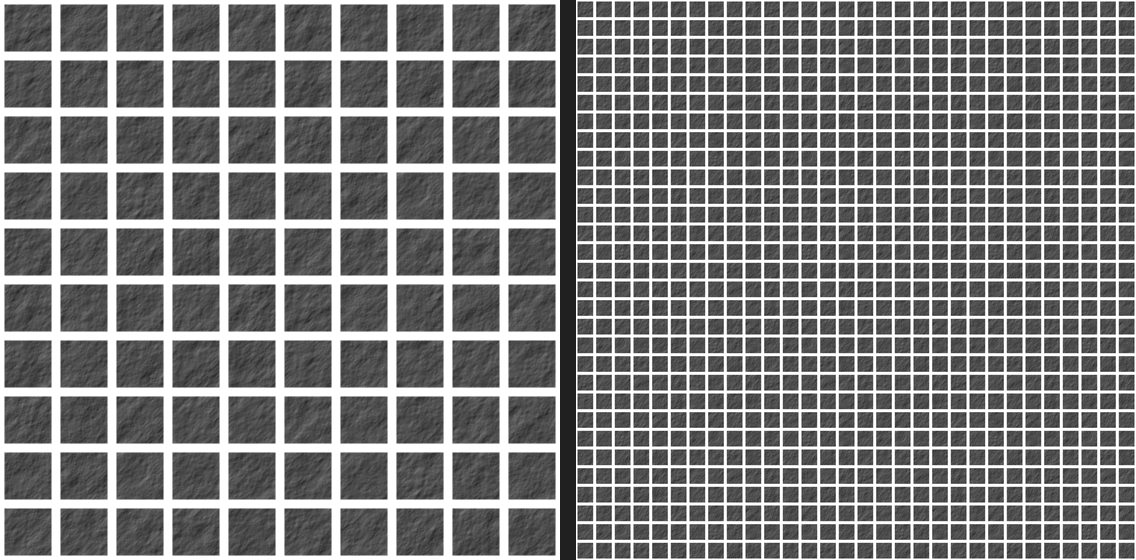
Left: one tile. Right: repeated 3 by 3.
This pattern is drawn by a Shadertoy shader. Its source:

```glsl
// Ten by ten grid of dark rough slate squares on a white ground.

const float GRID = 10.0;                      // squares across and down
const float TILE_SIZE = 0.84;                 // square width as a share of its cell
const vec3 GROUND = vec3(1.0);
const vec3 SLATE = vec3(0.302);
const int OCTAVES = 4;
const vec2 BASE_FREQ = vec2(22.0, 32.0);      // whole numbers: along and across the grain
const float PERSISTENCE = 0.6;
const vec2 LIGHT_STEP = vec2(-0.002, 0.002);  // towards the light, upper left
const float RELIEF = 0.66;                    // strength of the lit slopes
const float MOTTLE = 0.08;                    // raised areas are slightly paler

float hash(vec2 p) {
    return fract(sin(dot(p, vec2(127.1, 311.7))) * 43758.5453);
}

// Value noise that wraps after period cells
float wrappedNoise(vec2 p, vec2 period, float seed) {
    vec2 cell = floor(p);
    vec2 f = p - cell;
    vec2 w = f * f * (3.0 - 2.0 * f);
    vec2 lo = mod(cell, period);
    vec2 hi = mod(cell + 1.0, period);
    float bottom = mix(hash(lo + seed), hash(vec2(hi.x, lo.y) + seed), w.x);
    float top = mix(hash(vec2(lo.x, hi.y) + seed), hash(hi + seed), w.x);
    return mix(bottom, top, w.y);
}

// Stone height from 0 to 1; the diagonal axes keep the unit period
float stoneHeight(vec2 uv) {
    vec2 diagonal = vec2(uv.x + uv.y, uv.y - uv.x);
    vec2 freq = BASE_FREQ;
    float amplitude = 1.0;
    float sum = 0.0;
    float total = 0.0;
    for (int i = 0; i < OCTAVES; i++) {
        sum += amplitude * wrappedNoise(diagonal * freq, freq, 17.3 * float(i));
        total += amplitude;
        amplitude *= PERSISTENCE;
        freq *= 2.0;
    }
    return sum / total;
}

void mainImage(out vec4 fragColor, in vec2 fragCoord) {
    vec2 uv = fragCoord / iResolution.xy;

    // Square mask, one pixel soft
    vec2 pixel = GRID / iResolution.xy;
    vec2 fromCentre = abs(fract(uv * GRID) - 0.5);
    vec2 cover = clamp((0.5 * TILE_SIZE - fromCentre) / pixel + 0.5, 0.0, 1.0);
    float mask = cover.x * cover.y;

    // Stone surface lit along the diagonal
    float height = stoneHeight(uv);
    float slope = height - stoneHeight(uv + LIGHT_STEP);
    vec3 stone = SLATE + RELIEF * slope + MOTTLE * (height - 0.5);

    fragColor = vec4(mix(GROUND, stone, mask), 1.0);
}
```
